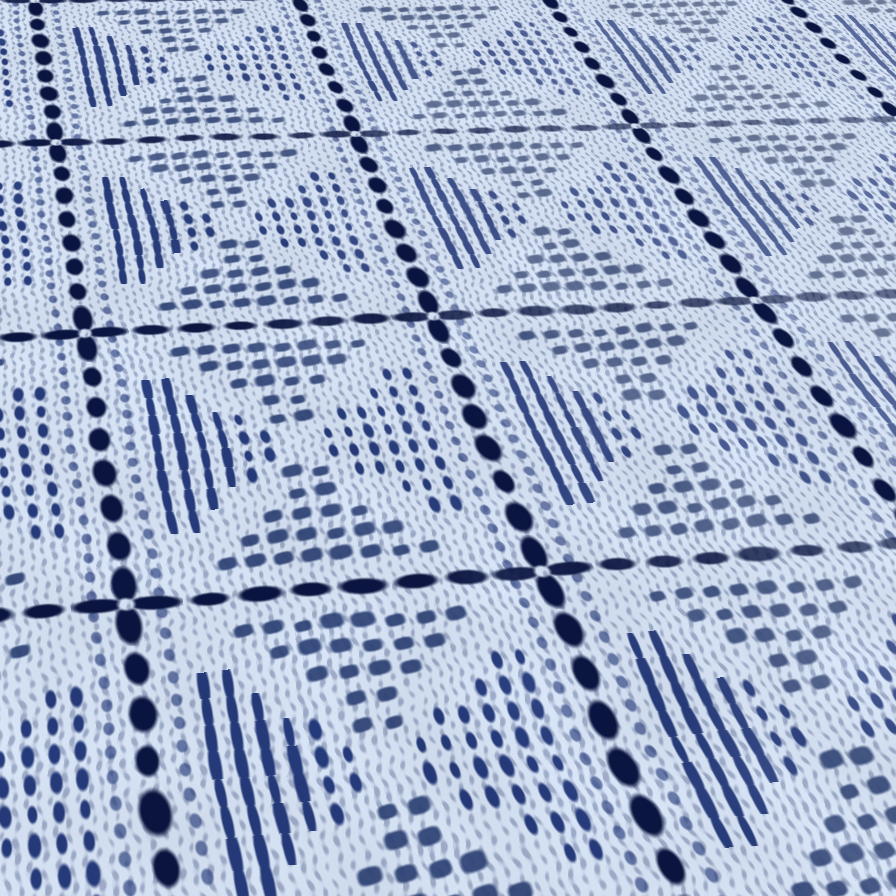
Give the GLSL for this pattern, as a WebGL 1 fragment shader.

```glsl
precision highp float;
// Crocheted lace tablecloth in perspective: square tiles, eyelet seams, mesh and ribbed diamonds.

#define SEAM_HOLES 8.0
#define MESH 14.0
#define COLUMNS 18.0
#define RIBS 38.0
#define WOBBLE 0.014
#define YARN_LIGHT vec3(0.83, 0.88, 0.95)
#define YARN_SHADE vec3(0.61, 0.66, 0.77)
#define GAP_GREY vec3(0.40, 0.45, 0.57)
#define GAP_BLUE vec3(0.17, 0.25, 0.45)
#define SEAM_DARK vec3(0.04, 0.08, 0.25)

uniform vec2 u_resolution;

const float TAU = 6.2831853;

// Rows of the projection from cloth tiles to the canvas, y pointing down
const vec3 PROJ_X = vec3(0.3475, 0.0183, 0.0625);
const vec3 PROJ_Y = vec3(-0.0044, 0.1581, 0.1589);
const vec3 PROJ_W = vec3(0.0338, -0.1478, 1.0);

float hash(vec2 p) {
  return fract(sin(dot(p, vec2(127.1, 311.7))) * 43758.55);
}

float corner(vec2 cell, vec2 offset) {
  float angle = TAU * hash(cell);
  return dot(vec2(cos(angle), sin(angle)), offset);
}

float gradientNoise(vec2 p) {
  vec2 i = floor(p), f = fract(p);
  vec2 w = f * f * f * (f * (f * 6.0 - 15.0) + 10.0);
  vec2 e = vec2(1.0, 0.0);
  return mix(mix(corner(i, f), corner(i + e, f - e), w.x),
             mix(corner(i + e.yx, f - e.yx), corner(i + 1.0, f - 1.0), w.x), w.y);
}

// Soft superellipse opening: power 2 is round, higher is boxy
float opening(vec2 p, vec2 halfSize, float power, vec2 px) {
  vec2 q = pow(abs(p) / halfSize + 0.0001, vec2(power));
  float d = pow(q.x + q.y, 1.0 / power) - 1.0;
  float soft = 0.16 + 0.6 * max(px.x / halfSize.x, px.y / halfSize.y);
  return 1.0 - smoothstep(-soft, soft, d);
}

// Signed distance along each axis to the nearest seam
vec2 toSeam(vec2 p) {
  return fract(p + 0.5) - 0.5;
}

// Eyelets along a seam: x runs across it, y along it
float seam(vec2 p, vec2 halfSize, vec2 px) {
  float slot = floor(p.y * SEAM_HOLES);
  float along = (fract(p.y * SEAM_HOLES) - 0.5) / SEAM_HOLES;
  float nearCross = step(abs(toSeam(p).y), 1.0 / SEAM_HOLES);
  float size = 0.85 + 0.3 * hash(vec2(slot, floor(p.x + 0.5)));
  vec2 h = halfSize * mix(vec2(size), vec2(1.0, 1.25), nearCross);
  return opening(vec2(toSeam(p).x, along), h, 2.0, px);
}

// Stepped diamond of square mesh centred on each horizontal seam
float meshDiamond(vec2 p, vec2 px) {
  vec2 cell = floor(p * MESH);
  vec2 middle = (cell + 0.5) / MESH;
  vec2 c = abs(vec2(fract(middle.x) - 0.5, toSeam(middle).y));
  float inside = step(c.x / 0.36 + c.y / 0.45, 1.0) * step(0.05, c.y);
  float jitter = hash(cell);
  vec2 local = p - middle + vec2(0.0, 0.012 * (jitter - 0.5));
  local.y += 0.2 * local.x;
  return inside * opening(local, vec2(0.025, 0.019) * (0.8 + 0.35 * jitter), 3.0, px);
}

// Diamond of upright slits beside each vertical seam: beads left, streaks right
float slitDiamond(vec2 p, vec2 px) {
  float side = toSeam(p).x;
  float k = floor(abs(side) * COLUMNS);
  float x = (k + 0.5) / COLUMNS;
  float row = floor(p.y * MESH);
  float y = (row + 0.5) / MESH;
  float inside = step(abs(fract(y) - 0.5), 0.42 - 0.85 * x) * step(1.5, k);
  float streak = step(0.0, side) * step(k, 5.5);
  float jitter = hash(vec2(row, k + 31.0 * floor(p.x + 0.5)));
  vec2 h = vec2(0.012, mix(0.025, 0.055, streak)) * (0.8 + 0.35 * jitter);
  float slit = inside * opening(vec2(abs(side) - x, p.y - y), h, 2.0, px);
  // Pinholes flanking the seam
  float pinY = (fract(p.y * 16.0) - 0.5) / 16.0;
  float pin = opening(vec2(abs(side) - 0.075, pinY), vec2(0.012, 0.017), 2.0, px);
  return max(slit, 0.65 * pin);
}

// Knitted ribs with short row breaks, 0 on the yarn and 1 between strands
float ribbing(vec2 p) {
  float bend = 0.5 * gradientNoise(p * 9.0) + 0.12 * sin(TAU * p.y * MESH);
  float strand = 0.5 + 0.5 * sin(TAU * (p.x * RIBS + bend));
  float breaks = 0.75 + 0.25 * sin(TAU * (p.y * 28.0 + 0.5 * floor(p.x * RIBS + bend)));
  return strand * breaks + 0.35 * gradientNoise(p * vec2(30.0, 22.0));
}

void main() {
  vec2 canvas = gl_FragCoord.xy / u_resolution;
  canvas.y = 1.0 - canvas.y;

  // Invert the projection to reach cloth coordinates, one unit per tile
  vec3 q = canvas.x * cross(PROJ_Y, PROJ_W) + canvas.y * cross(PROJ_W, PROJ_X) + cross(PROJ_X, PROJ_Y);
  vec2 cloth = q.xy / q.z;
  float depth = dot(PROJ_W, vec3(cloth, 1.0));
  vec2 px = depth / (vec2(0.35, 0.16 + 0.15 * canvas.y) * u_resolution);
  cloth += WOBBLE * vec2(gradientNoise(cloth * 3.0), gradientNoise(cloth * 3.0 + 17.0));

  // Yarn, then openings tinted from near blue to far grey
  float patches = gradientNoise(cloth * 4.0 + 5.0);
  vec3 color = mix(YARN_LIGHT, YARN_SHADE, smoothstep(0.3, 0.95, ribbing(cloth) + 0.2 * patches));
  float far = smoothstep(-0.3, 0.9, canvas.x - canvas.y + 0.3 * patches);
  vec3 gap = mix(GAP_BLUE, GAP_GREY, far);
  color = mix(color, gap, 0.92 * meshDiamond(cloth, px));
  color = mix(color, gap * vec3(0.85, 0.9, 1.05), slitDiamond(cloth, px));

  // Seams, with a small knot left closed at every crossing
  float upright = seam(cloth, vec2(0.028, 0.046), px);
  float level = seam(cloth.yx, vec2(0.021, 0.048), px.yx) * (1.0 - 0.45 * far);
  float knot = smoothstep(0.012, 0.025, length(toSeam(cloth)));
  color = mix(color, SEAM_DARK, max(upright, level) * knot);

  color *= 1.0 + 0.05 * patches;
  gl_FragColor = vec4(color, 1.0);
}
```
